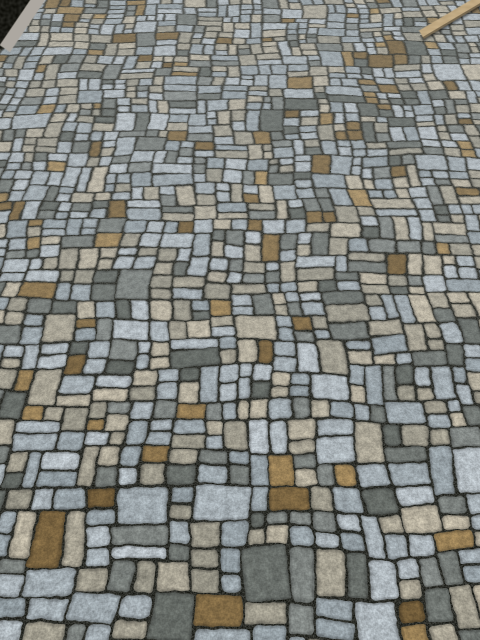
Reproduce this texture procedurally as a Shadertoy shader.

```glsl
#define CELLS 10.8        // layout cells across the near edge
#define PERSPECTIVE 0.42  // shrink per canvas width of height
#define SPREAD 0.32       // how far stone edges leave the grid
#define SPLIT 0.70        // chance that a long side is cut in two
#define JOINT 0.026       // half width of the joints
#define WOBBLE 0.045      // unevenness of the outlines
#define GRAIN 0.17        // strength of the stone texture

float hash(vec2 p) {
    vec3 q = fract(p.xyx * 0.1031);
    q += dot(q, q.yzx + 33.33);
    return fract((q.x + q.y) * q.z);
}

vec2 gradientAt(vec2 cell) {
    float angle = 6.2832 * hash(cell + 51.7);
    return vec2(cos(angle), sin(angle));
}

float noise(vec2 p) {
    vec2 i = floor(p), f = fract(p);
    vec2 u = f * f * f * (f * (f * 6.0 - 15.0) + 10.0);
    vec2 e = vec2(1, 0);
    float low = mix(dot(gradientAt(i), f), dot(gradientAt(i + e), f - e), u.x);
    float high = mix(dot(gradientAt(i + e.yx), f - e.yx), dot(gradientAt(i + 1.0), f - 1.0), u.x);
    return mix(low, high, u.y);
}

vec2 noise2(vec2 p) {
    return vec2(noise(p), noise(p + 37.4));
}

float edgeShift(vec2 corner) {
    return SPREAD * (2.0 * hash(corner) - 1.0);
}

// Cuts a long side at p; returns 1 in the upper part
float splitSide(float p, inout float lo, inout float hi, vec2 seed) {
    if (hi - lo < 0.92 || hash(seed) > SPLIT) return 0.0;
    float cut = mix(lo, hi, 0.4 + 0.2 * hash(seed + 5.3));
    if (p < cut) { hi = cut; return 0.0; }
    lo = cut;
    return 1.0;
}

// Interlocking rectangles: x = signed distance, yz = stone id
vec3 paving(vec2 p) {
    vec3 nearest = vec3(9.0, 0.0, 0.0);
    for (int y = -1; y <= 1; y++)
    for (int x = -1; x <= 1; x++) {
        vec2 c = floor(p) + vec2(x, y);
        float a = edgeShift(c), b = edgeShift(c + vec2(1, 0));
        float e = edgeShift(c + vec2(0, 1)), f = edgeShift(c + 1.0);
        bool even = mod(c.x + c.y, 2.0) < 0.5;
        vec2 lo = c + (even ? vec2(e, a) : vec2(a, b));
        vec2 hi = c + 1.0 + (even ? vec2(b, f) : vec2(f, e));
        vec2 id = c;
        id.x += 0.37 * splitSide(p.x, lo.x, hi.x, c + 11.5);
        id.y += 0.43 * splitSide(p.y, lo.y, hi.y, id + 23.5);

        // Slightly turned box with rounded corners
        vec2 q = p - 0.5 * (lo + hi);
        q += 0.12 * (hash(id + 3.1) - 0.5) * vec2(-q.y, q.x);
        float radius = mix(0.05, 0.13, hash(id + 8.2));
        float inset = JOINT * mix(0.6, 1.6, hash(id + 6.6));
        vec2 r = abs(q) - 0.5 * (hi - lo) + inset + radius;
        float d = length(max(r, 0.0)) + min(max(r.x, r.y), 0.0) - radius;
        if (d < nearest.x) nearest = vec3(d, id);
    }
    return nearest;
}

vec3 stoneColor(vec2 id) {
    float kind = hash(id + 71.3), tone = hash(id + 19.9);
    if (kind < 0.46) return mix(vec3(0.55, 0.59, 0.61), vec3(0.70, 0.73, 0.75), tone);
    if (kind < 0.74) return mix(vec3(0.57, 0.56, 0.51), vec3(0.72, 0.69, 0.62), tone);
    if (kind < 0.93) return mix(vec3(0.36, 0.38, 0.36), vec3(0.51, 0.53, 0.52), tone);
    return mix(vec3(0.43, 0.35, 0.22), vec3(0.64, 0.54, 0.37), tone);
}

// x = distance to a straight bar, y = signed offset across it
vec2 bar(vec2 p, vec2 a, vec2 b, float halfWidth) {
    vec2 axis = normalize(b - a), q = p - a;
    float along = dot(q, axis), across = dot(q, vec2(-axis.y, axis.x));
    return vec2(max(abs(across) - halfWidth, -along), across);
}

void mainImage(out vec4 fragColor, in vec2 fragCoord) {
    vec2 uv = fragCoord / iResolution.x;
    float pixel = 1.0 / iResolution.x;
    float scale = 1.0 - PERSPECTIVE * uv.y;
    float far = smoothstep(0.2, 1.33, uv.y);

    // Ground plane with wandering rows and uneven outlines
    vec2 ground = CELLS * vec2(uv.x - 0.5, uv.y) / scale + 40.0;
    vec2 p = ground + 0.35 * noise2(ground * 0.3);
    p += WOBBLE * (noise2(ground * 2.6) + 0.6 * noise2(ground * 6.5));
    vec3 stone = paving(p);
    float blur = 0.75 * pixel * CELLS / (scale * scale);

    // Stone faces: mottling, fine grain and darker rims
    float mottle = noise(ground * 4.5 + 9.0 * hash(stone.yz));
    float grain = noise(ground * 13.0) + 0.7 * noise(ground * 25.0);
    vec3 face = stoneColor(stone.yz) * (1.0 + GRAIN * (mottle + grain * scale));
    face *= mix(0.80, 1.03, smoothstep(0.0, 0.10, -stone.x));
    face = mix(face, vec3(0.66, 0.68, 0.69), 0.24 * far);

    // Gritty joints, softer in the distance
    float grit = noise(ground * 19.0) + noise(ground * 31.0);
    vec3 joint = vec3(0.17, 0.175, 0.155) + 0.13 * grit * scale + 0.10 * far;
    vec3 color = mix(face, joint, smoothstep(-blur, blur, stone.x));

    // Kerb with soil behind it, and a timber lath
    vec2 kerb = bar(uv, vec2(0.010, 1.232), vec2(0.083, 1.34), 0.013);
    vec2 lath = bar(uv, vec2(0.878, 1.261), vec2(1.01, 1.339), 0.010);
    vec3 soil = vec3(0.10, 0.10, 0.08) + 0.10 * noise(uv * 130.0);
    vec3 wood = vec3(0.75, 0.66, 0.51) + 0.06 * noise(uv * vec2(50.0, 140.0));
    color = mix(color, soil, smoothstep(-pixel, pixel, kerb.y) * smoothstep(1.225, 1.235, uv.y)
        * (1.0 - smoothstep(0.08, 0.085, uv.x)));
    color = mix(color, vec3(0.68, 0.66, 0.63), smoothstep(pixel, -pixel, kerb.x));
    color *= 1.0 - 0.5 * smoothstep(0.008, 0.0, lath.x) * step(lath.y, 0.0);
    wood *= mix(0.62, 1.0, smoothstep(-0.007, -0.004, lath.y));
    color = mix(color, wood, smoothstep(pixel, -pixel, lath.x));

    fragColor = vec4(clamp(color, 0.0, 1.0), 1.0);
}
```
